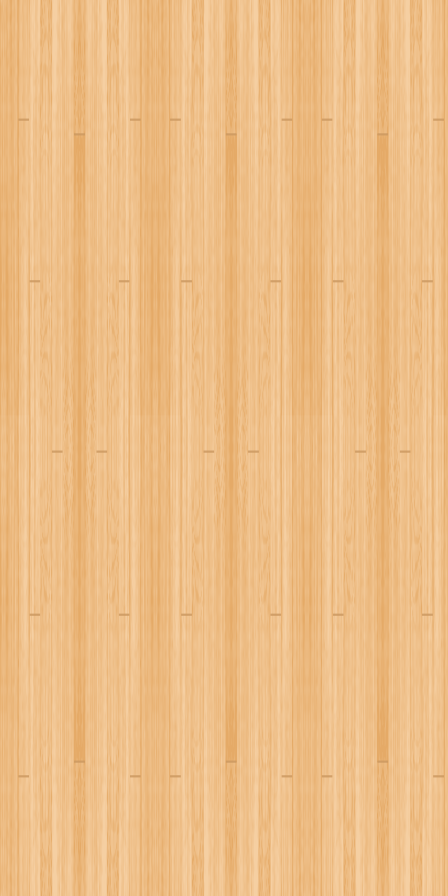
Reproduce this texture procedurally as a Shadertoy shader.

```glsl
const float PERIOD = 0.3385;     // mirrored panel width
const float CENTRE = 0.1775;     // axis of the first panel
const float STRIP = 0.0249;      // width of one strip
const vec3 HONEY = vec3(0.898, 0.668, 0.405);
const vec3 CREAM = vec3(0.962, 0.812, 0.636);
const vec3 JOINT = vec3(0.800, 0.600, 0.380);

float hash(vec2 p) {
    return fract(sin(dot(p, vec2(127.1, 311.7))) * 43758.5453);
}

float noise(vec2 p) {
    vec2 i = floor(p), f = fract(p);
    f = f * f * (3.0 - 2.0 * f);
    return mix(mix(hash(i), hash(i + vec2(1, 0)), f.x),
               mix(hash(i + vec2(0, 1)), hash(i + vec2(1, 1)), f.x), f.y);
}

float band(float d, float halfWidth, float px) {
    return 1.0 - smoothstep(-0.5 * px, 0.5 * px, abs(d) - halfWidth);
}

// Lightness of a strip, counted outwards from the panel axis
float stripTone(float id, float height) {
    float tones[8] = float[8](0.36, 0.62, 0.76, 0.56, 0.74, 0.72, 0.40, 0.54);
    float drift = noise(vec2(id * 7.3, height * 3.0)) - 0.5;
    return tones[int(clamp(id, 0.0, 7.0))] + 0.10 * drift;
}

// Long streaks, finer fibres and short pores
float streaks(float x, float height) {
    float broad = noise(vec2(x * 190.0, height * 0.9)) - 0.5;
    float fine = noise(vec2(x * 420.0 + 31.0, height * 3.0)) - 0.5;
    float fibre = noise(vec2(x * 330.0 + 9.0, height * 50.0)) - 0.5;
    return 0.44 * broad + 0.42 * fine + 0.22 * fibre;
}

// Stretched arches of flat-sawn grain
float arches(float across, float height, float id) {
    float warp = noise(vec2(across * 3.0 + id * 5.0, height * 7.0));
    float wave = sin(6.2832 * (height * 15.0 + across * across * 8.0 + warp * 1.6));
    float patches = smoothstep(0.3, 0.65, noise(vec2(id * 3.7, height * 4.0 + 2.0)));
    return patches * smoothstep(0.2, 1.0, wave);
}

float jointMark(float x, float y, float id, float height, float px) {
    return band(x - id * STRIP, 0.48 * STRIP, px) * band(y - height, 0.0024, px);
}

void mainImage(out vec4 fragColor, in vec2 fragCoord) {
    float px = 1.0 / iResolution.x;
    vec2 p = fragCoord * px;

    // Fold into a panel mirrored left to right and top to bottom
    float signedX = mod(p.x - CENTRE + 0.5 * PERIOD, PERIOD) - 0.5 * PERIOD;
    float x = abs(signedX);
    float offsetY = p.y - iResolution.y * 0.5 * px;
    float y = abs(offsetY);

    // Strip tones with a smooth step between neighbours
    float cell = x / STRIP + 0.5;
    float id = floor(cell);
    float across = fract(cell) - 0.5;
    float edge = smoothstep(0.5 - px / STRIP, 0.5, across);
    float tone = mix(stripTone(id, y), stripTone(id + 1.0, y), edge);

    // Central strip deepens towards its joint; outer strips shift at a seam
    float inner = 1.0 - step(0.5, id);
    tone -= 0.24 * inner * smoothstep(0.45, 0.66, y) * (1.0 - step(0.70, y));
    float outer = step(4.5, id);
    tone -= 0.08 * outer * smoothstep(-px, px, offsetY - 0.073);

    // Grain
    tone += streaks(x, y);
    float figure = id < 1.5 || id == 3.0 ? 0.24 : 0.08;
    tone -= figure * arches(across, y, id);

    // Fine lines between strips
    float gap = (0.5 - abs(across)) * STRIP;
    tone -= 0.26 * (1.0 - smoothstep(0.0004, 0.0004 + max(px, 0.0018), gap));
    vec3 color = mix(HONEY, CREAM, clamp(tone, 0.0, 1.0));

    // Staggered butt joints
    float mark = jointMark(x, y, 0.0, 0.700, px);
    mark = max(mark, jointMark(x, offsetY, 2.0, -0.008, px));
    mark = max(mark, jointMark(x, y, 4.0, 0.372, px));
    mark = max(mark, jointMark(x, y, 5.0, 0.733, px));
    color = mix(color, JOINT, 0.85 * mark);

    fragColor = vec4(color, 1.0);
}
```
